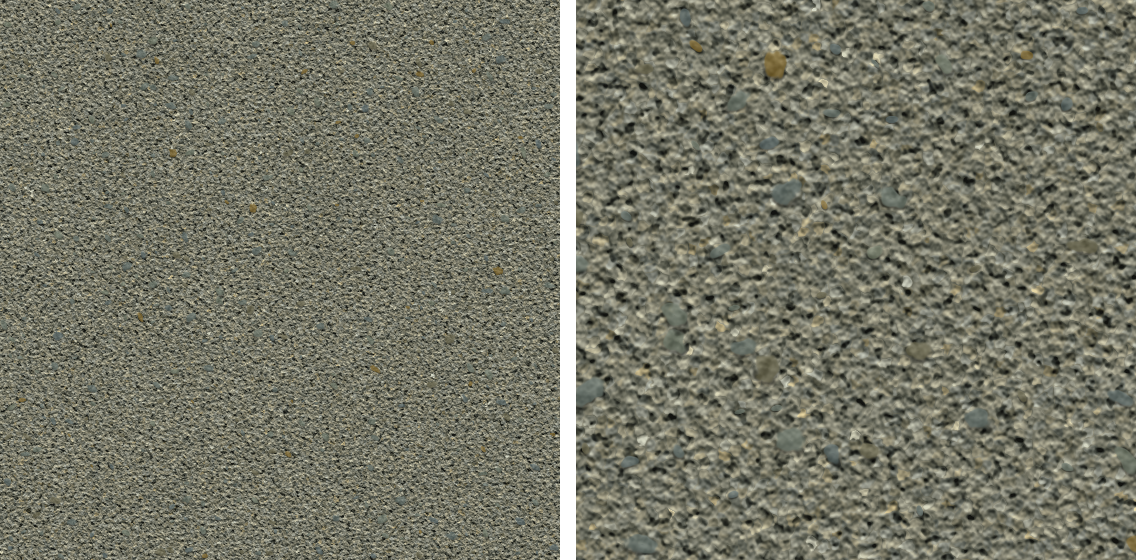
Left: the whole. Right: its middle third, enlarged.
Reproduce this texture procedurally as a Shadertoy shader.

```glsl
// Weathered grey-green concrete: lit sandy grains, small pits and scattered smooth pebbles.
#define RELIEF_SCALE 136.0
#define RELIEF_GAIN 0.335
#define GRAIN_SCALE 165.0
#define GRAIN_CONTRAST 0.19
#define PIT_DEPTH 0.16
#define PEBBLE_SCALE 34.0
#define PEBBLE_SHARE 0.42
#define BASE_LEVEL 0.473
#define LIGHT_DIR vec2(0.15, 0.99)
#define LIGHT_REACH 0.0019

vec3 hash3(vec2 p) {
    vec3 q = fract(p.xyx * vec3(0.1031, 0.1030, 0.0973));
    q += dot(q, q.yxz + 33.33);
    return fract((q.xxy + q.yzz) * q.zyx);
}

vec2 gradientAt(vec2 cell) {
    float angle = 6.2832 * hash3(cell + 17.0).x;
    return vec2(cos(angle), sin(angle));
}

float gradientNoise(vec2 p) {
    vec2 i = floor(p), f = fract(p);
    vec2 w = f * f * f * (f * (f * 6.0 - 15.0) + 10.0);
    vec2 e = vec2(1.0, 0.0);
    float bottom = mix(dot(gradientAt(i), f), dot(gradientAt(i + e), f - e), w.x);
    float top = mix(dot(gradientAt(i + e.yx), f - e.yx),
                    dot(gradientAt(i + e.xx), f - e.xx), w.x);
    return mix(bottom, top, w.y);
}

// Three octaves, each turned against the last so that no lattice shows.
float surfaceHeight(vec2 uv) {
    const mat2 turn = mat2(0.76, 0.65, -0.65, 0.76);
    vec2 p = turn * uv * RELIEF_SCALE + 300.0;
    float height = 0.0, weight = 0.9;
    for (int octave = 0; octave < 3; octave++) {
        height += weight * gradientNoise(p);
        p = turn * p * 1.63 + 41.7;
        weight *= 0.68;
    }
    return height;
}

// Nearest sand grain: xyz = its random values, w = distance to its border.
vec4 sandGrain(vec2 p) {
    vec2 cell = floor(p);
    float nearest = 9.0, second = 9.0;
    vec3 id = vec3(0.0);
    for (int y = -1; y <= 1; y++)
    for (int x = -1; x <= 1; x++) {
        vec2 c = cell + vec2(x, y);
        vec3 rnd = hash3(c + 211.0);
        float d = length(c + 0.1 + 0.8 * rnd.xy - p);
        if (d < nearest) {
            second = nearest;
            nearest = d;
            id = hash3(c + 503.0);
        } else second = min(second, d);
    }
    return vec4(id, second - nearest);
}

vec3 pebbleColor(float pick, float tone) {
    vec3 color = mix(vec3(0.37, 0.42, 0.42), vec3(0.46, 0.49, 0.42), tone);
    color = mix(color, vec3(0.43, 0.42, 0.33), step(0.72, pick));
    return mix(color, vec3(0.51, 0.43, 0.23), step(0.94, pick));
}

// Lays tilted, ragged ellipses over the ground, partly sunk and rim-shaded.
vec3 addPebbles(vec3 ground, vec2 uv, float roughness) {
    vec2 p = uv * PEBBLE_SCALE, cell = floor(p);
    float outline = 0.25 * roughness + 0.5 * gradientNoise(p * 3.7 + 60.0);
    for (int y = -1; y <= 1; y++)
    for (int x = -1; x <= 1; x++) {
        vec2 c = cell + vec2(x, y);
        vec3 place = hash3(c + 83.0), look = hash3(c + 307.0);
        if (place.z > PEBBLE_SHARE) continue;
        float size = mix(0.11, 0.34, look.x * look.x);
        float tilt = -0.4 + 2.0 * (look.y - 0.5);
        vec2 offset = p - c - 0.2 - 0.6 * place.xy;
        vec2 axis = vec2(cos(tilt), sin(tilt));
        vec2 local = vec2(dot(offset, axis), dot(offset, vec2(-axis.y, axis.x)));
        local.y *= mix(1.2, 2.2, fract(look.y * 7.3));
        float d = length(local) / size + outline;
        float facing = dot(offset, LIGHT_DIR) / max(length(offset), 0.001);

        float shadow = smoothstep(1.45, 1.05, d) * smoothstep(0.1, -0.9, facing);
        ground *= 1.0 - 0.35 * shadow;
        vec3 color = pebbleColor(look.z, fract(look.x * 9.7));
        color += 0.05 * facing * smoothstep(0.45, 1.0, d) + 0.11 * roughness;
        ground = mix(ground, color, 0.85 * smoothstep(1.12, 0.8, d));
    }
    return ground;
}

void mainImage(out vec4 fragColor, in vec2 fragCoord) {
    vec2 uv = fragCoord / iResolution.y;

    // Relief: slope toward the light, height and open pits.
    float height = surfaceHeight(uv);
    float slope = height - surfaceHeight(uv + LIGHT_DIR * LIGHT_REACH);
    float level = BASE_LEVEL + RELIEF_GAIN * slope + 0.13 * height;
    vec2 slanted = vec2(uv.x * 0.88 - uv.y * 0.47, uv.x * 0.47 + uv.y * 0.88);
    float pits = gradientNoise(slanted * 122.0 + 90.0) + 0.5 * height;
    level -= PIT_DEPTH * smoothstep(-0.20, -0.50, pits);
    level += 0.015 * gradientNoise(uv * 6.0 + 3.0);

    // Sand grains: ragged outlines, individual brightness, a few pale chips.
    vec4 grain = sandGrain(uv * GRAIN_SCALE + 0.55 * vec2(height, slope));
    float body = smoothstep(0.0, 0.35, grain.w);
    level += GRAIN_CONTRAST * (grain.x - 0.5) * body - 0.02 * (1.0 - body);
    level += 0.18 * smoothstep(0.98, 0.995, grain.y) * body;
    level = clamp(level, 0.07, 0.85);

    // Tint: greenish in shadow, warmer in light, with tan and slate grains.
    vec3 tint = mix(vec3(0.95, 1.0, 0.84), vec3(1.01, 1.0, 0.875), smoothstep(0.1, 0.6, level));
    float warmth = (grain.z - 0.5) * body;
    warmth += 0.7 * smoothstep(0.96, 0.99, grain.z) * body;
    vec3 color = level * (tint + warmth * vec3(0.06, 0.0, -0.10));

    color = addPebbles(color, uv, height);
    fragColor = vec4(clamp(color, 0.0, 1.0), 1.0);
}
```
